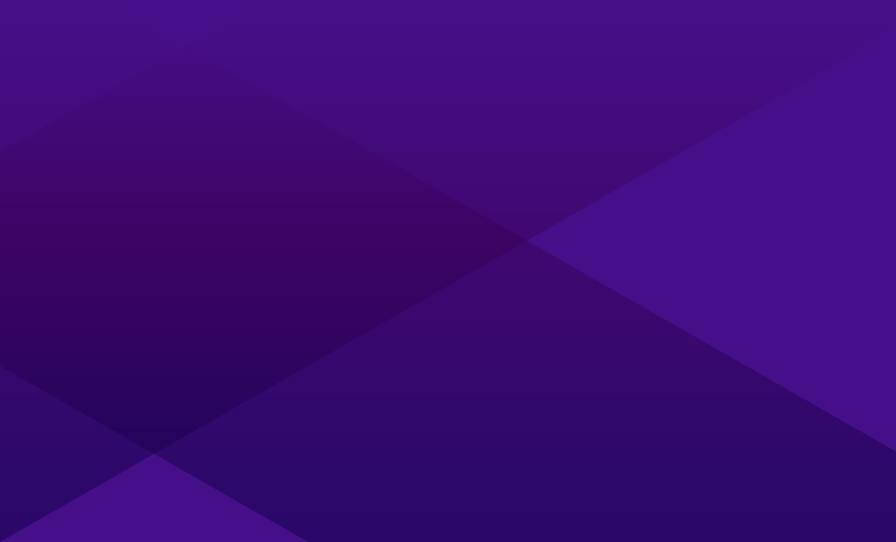
Give the GLSL for this background, as a Shadertoy shader.

```glsl
// Two translucent diagonal bands crossing over a flat violet background.

const vec3 VIOLET = vec3(0.275, 0.060, 0.540);
const vec3 PLUM   = vec3(0.225, 0.000, 0.340);
const vec3 INDIGO = vec3(0.040, 0.000, 0.285);

const float SLOPE = 0.945;        // band rise across the full canvas width
const float BAND_OPACITY = 0.5;
const float PLUM_HEIGHT = 0.56;   // height of the middle gradient stop

// Vertical three-stop gradient: indigo, plum, violet.
vec3 bandColor(float height) {
    vec3 lower = mix(INDIGO, PLUM, clamp(height / PLUM_HEIGHT, 0.0, 1.0));
    float upper = clamp((height - PLUM_HEIGHT) / (1.0 - PLUM_HEIGHT), 0.0, 1.0);
    return mix(lower, VIOLET, upper);
}

// Coverage of a slanted band whose edges meet the left side at low and high.
float bandMask(vec2 uv, float slope, float low, float high, float blur) {
    float offset = uv.y - slope * uv.x;
    return smoothstep(low - blur, low + blur, offset)
         * (1.0 - smoothstep(high - blur, high + blur, offset));
}

void mainImage(out vec4 fragColor, in vec2 fragCoord) {
    vec2 uv = fragCoord / iResolution.xy;
    float blur = 0.9 / iResolution.y;

    float rising  = bandMask(uv,  SLOPE, 0.000, 0.720, blur);
    float falling = bandMask(uv, -SLOPE, 0.325, 1.112, blur);

    // Layer both bands; their overlap forms the dark diamond.
    vec3 shade = bandColor(uv.y);
    vec3 color = mix(VIOLET, shade, BAND_OPACITY * rising);
    color = mix(color, shade, BAND_OPACITY * falling);

    fragColor = vec4(color, 1.0);
}
```
